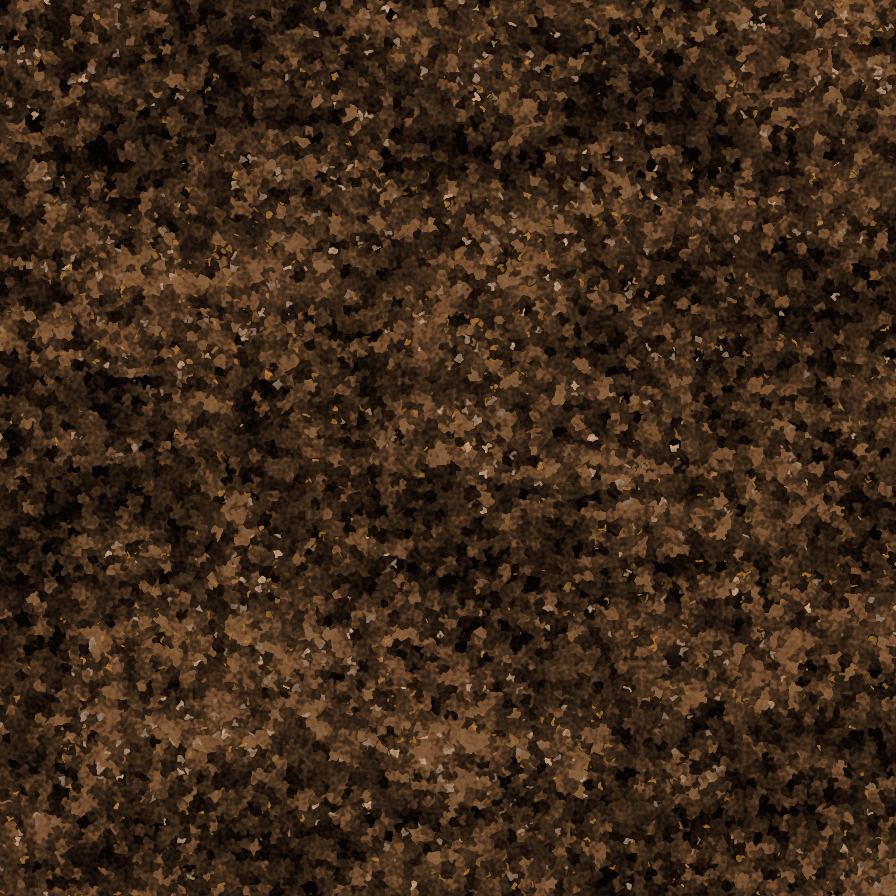
Reproduce this texture procedurally as a Shadertoy shader.

```glsl
// Dark granular soil: ragged crumbs from a soft Voronoi pattern, toned by
// several scales of gradient noise and a per-crumb random value, then mapped
// to an earthy colour ramp and sprinkled with small ochre and pale flecks.

#define GRAIN_SCALE 100.0   // crumbs across the canvas
#define GRAIN_SHARP 18.0    // crispness of crumb borders
#define GRAIN_TONE 0.80     // random contrast between crumbs
#define CLUMP_TONE 0.42     // contrast of small clumps and crevices
#define PATCH_TONE 0.30     // contrast of medium patches
#define CLOUD_TONE 0.30     // contrast of broad clouds
#define GRIT_TONE 0.26      // contrast of the finest grit
#define RAGGED 0.0030       // roughness of the outlines
#define OCHRE_SCALE 135.0
#define OCHRE_SHARE 0.035   // chance of a fleck per cell
#define PALE_SCALE 100.0
#define PALE_SHARE 0.045

const vec3 BLACK = vec3(0.025, 0.012, 0.010);
const vec3 UMBER = vec3(0.09, 0.05, 0.03);
const vec3 BROWN = vec3(0.22, 0.15, 0.09);
const vec3 EARTH = vec3(0.33, 0.22, 0.13);
const vec3 TAN = vec3(0.44, 0.29, 0.17);
const vec3 SAND = vec3(0.52, 0.37, 0.23);
const vec3 OCHRE = vec3(0.56, 0.38, 0.17);
const vec3 PALE = vec3(0.61, 0.49, 0.39);

// Three random values in 0..1 for a cell and a seed
vec3 hash3(vec2 cell, int seed) {
    uvec3 v = uvec3(ivec3(ivec2(cell), seed));
    v = v * 1664525u + 1013904223u;
    v.x += v.y * v.z; v.y += v.z * v.x; v.z += v.x * v.y;
    v ^= v >> 16u;
    v.x += v.y * v.z; v.y += v.z * v.x; v.z += v.x * v.y;
    return vec3(v >> 8u) / 16777216.0;
}

float cornerSlope(vec2 cell, vec2 offset, int seed) {
    float angle = 6.28319 * hash3(cell, seed).x;
    return dot(vec2(cos(angle), sin(angle)), offset);
}

// Gradient noise scaled to roughly unit deviation
float noise(vec2 p, int seed) {
    vec2 i = floor(p), f = p - i;
    vec2 u = f * f * f * (f * (f * 6.0 - 15.0) + 10.0);
    vec2 e = vec2(1.0, 0.0);
    float low = mix(cornerSlope(i, f, seed), cornerSlope(i + e, f - e, seed), u.x);
    float high = mix(cornerSlope(i + e.yx, f - e.yx, seed),
                     cornerSlope(i + 1.0, f - 1.0, seed), u.x);
    return mix(low, high, u.y) / 0.215;
}

// Soft Voronoi: xy is the centre of the crumb, z its random tone
vec3 crumb(vec2 p) {
    vec2 base = floor(p);
    vec4 sum = vec4(0.0);
    for (int y = -1; y <= 1; y++)
    for (int x = -1; x <= 1; x++) {
        vec2 cell = base + vec2(x, y);
        vec3 place = hash3(cell, 1);
        vec2 centre = cell + 0.5 + 0.9 * (place.xy - 0.5);
        vec2 d = p - centre;
        float tone = 2.0 * (dot(hash3(cell, 2), vec3(1.0)) - 1.5);
        float weight = exp(-GRAIN_SHARP * (dot(d, d) - 0.25 * place.z));
        sum += weight * vec4(centre, tone, 1.0);
    }
    return sum.xyz / sum.w;
}

// Scattered round flecks: x is coverage, y a random brightness
vec2 fleck(vec2 p, float chance, int seed) {
    vec2 cell = floor(p);
    vec3 place = hash3(cell, seed), kind = hash3(cell, seed + 1);
    vec2 centre = cell + 0.5 + 0.3 * (place.xy - 0.5);
    float radius = mix(0.24, 0.42, place.z);
    float disc = 1.0 - smoothstep(radius - 0.09, radius + 0.09, length(p - centre));
    return vec2(disc * step(kind.x, chance), kind.y);
}

vec3 soilRamp(float tone) {
    vec3 c = mix(BLACK, UMBER, smoothstep(-2.1, -1.25, tone));
    c = mix(c, BROWN, clamp((tone + 1.25) / 1.35, 0.0, 1.0));
    c = mix(c, EARTH, clamp((tone - 0.1) / 0.8, 0.0, 1.0));
    c = mix(c, TAN, clamp((tone - 0.9) / 0.4, 0.0, 1.0));
    return mix(c, SAND, clamp((tone - 1.3) / 1.1, 0.0, 1.0));
}

void mainImage(out vec4 fragColor, in vec2 fragCoord) {
    vec2 uv = fragCoord / iResolution.y + 1.0;

    // Ragged outlines
    vec2 p = uv + RAGGED * 0.5 * vec2(noise(uv * 150.0, 11), noise(uv * 150.0, 12));

    // Tone of the crumb from coarse to fine
    vec3 grain = crumb(p * GRAIN_SCALE);
    vec2 centre = grain.xy / GRAIN_SCALE;
    float cloud = noise(uv * vec2(3.5, 4.5), 21);
    float patches = noise(uv * vec2(11.0, 15.0), 22);
    float clump = noise(centre * vec2(38.0, 50.0), 23);
    float grit = noise(uv * 210.0, 24);
    float tone = GRAIN_TONE * grain.z + CLUMP_TONE * clump + PATCH_TONE * patches
               + CLOUD_TONE * cloud + GRIT_TONE * grit;
    vec3 color = soilRamp(tone);

    // Flecks gather in the lighter patches
    float gather = max(0.0, 1.0 + 0.5 * patches + 0.4 * cloud);
    vec2 ochre = fleck(p * OCHRE_SCALE, OCHRE_SHARE * gather, 31);
    vec2 pale = fleck(p * PALE_SCALE + 0.37, PALE_SHARE * gather, 41);
    float glint = 1.0 + 0.06 * grit;
    color = mix(color, OCHRE * glint * mix(0.85, 1.15, ochre.y), ochre.x);
    color = mix(color, PALE * glint * mix(0.82, 1.22, pale.y * pale.y), pale.x);

    fragColor = vec4(clamp(color, 0.0, 1.0), 1.0);
}
```
